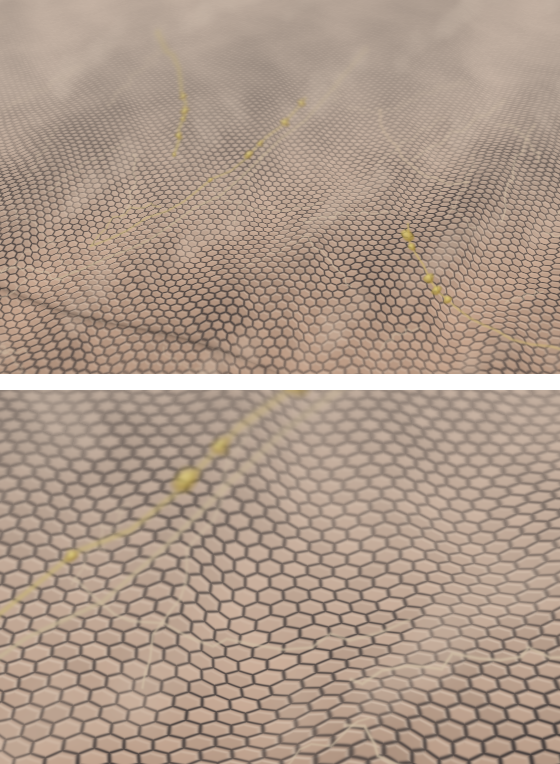
Top: the whole. Bottom: its middle third, enlarged.
Give the GLSL for this texture, as a WebGL 2 fragment shader.

```glsl
#version 300 es
precision highp float;
uniform vec2 u_resolution;
out vec4 fragColor;

float hash(float n) {
  return fract(sin(n * 12.9898 + 4.137) * 4375.85);
}

// Slanted layered sines: height of the crumpled cloth, about -1 to 1
float folds(vec2 p) {
  p += 0.06 * sin(p.yx * vec2(6.0, 4.5) + vec2(1.0, 3.4));
  float sum = 0.0, amp = 0.5;
  vec2 wave = vec2(-5.0, 10.0);
  for (int i = 0; i < 4; i++) {
    sum += amp * sin(dot(p, wave) + 1.7 * float(i) + 1.5 * sum);
    wave = mat2(0.85, 0.53, -0.53, 0.85) * wave * 1.7;
    if (i == 1) wave.x = -wave.x;
    amp *= 0.52;
  }
  return sum;
}

// Distance to the nearest wall of a honeycomb with unit cells, and a cell key
vec2 honeycomb(vec2 q) {
  vec2 s = vec2(1.0, 1.7320508);
  vec2 a = mod(q, s) - 0.5 * s;
  vec2 b = mod(q - 0.5 * s, s) - 0.5 * s;
  vec2 g = dot(a, a) < dot(b, b) ? a : b;
  vec2 id = floor((q - g) * 2.0 + 0.5);
  g = abs(g);
  return vec2(0.5 - max(g.x, dot(g, 0.5 * s)), hash(mod(id.x * 1.37 + id.y * 7.13, 91.0)));
}

// Soft wall whose strength drops as its blur grows
float wall(float d, float width, float blur) {
  float s = length(vec2(width, blur));
  return width / s * exp(-d * d / (s * s));
}

// Out-of-focus radius in canvas heights
float defocus(float y) {
  return 0.0005 + 0.021 * pow(max(y - 0.42, 0.0), 1.5) + 0.016 * pow(max(0.25 - y, 0.0), 1.5) + 0.3 / u_resolution.y;
}

vec2 curve(vec2 a, vec2 b, vec2 c, float t, float seed) {
  vec2 wobble = 0.005 * sin(t * vec2(19.0, 25.0) + seed) + 0.002 * sin(t * vec2(47.0, 41.0) + seed);
  return mix(mix(a, b, t), mix(b, c, t), t) + wobble;
}

float segment(vec2 p, vec2 a, vec2 b) {
  vec2 pa = p - a, ba = b - a;
  return length(pa - ba * clamp(dot(pa, ba) / dot(ba, ba), 0.0, 1.0));
}

// Curved thread, optionally strung with shaded beads
void strand(inout vec3 col, vec2 p, vec2 a, vec2 b, vec2 c, vec3 tint, float width, float bead, float seed) {
  float blur = 1.3 * defocus(p.y), d = 9.0;
  vec2 last = curve(a, b, c, 0.0, seed);
  for (int i = 1; i <= 14; i++) {
    vec2 next = curve(a, b, c, float(i) / 14.0, seed);
    d = min(d, segment(p, last, next));
    last = next;
  }
  col = mix(col, tint, 0.85 * wall(d, width, blur));
  if (bead <= 0.0) return;
  for (int i = 0; i < 5; i++) {
    float k = float(i), t = (k + 0.6 * hash(k + seed)) / 9.0;
    float r = bead * (0.3 + 0.7 * hash(k * 3.1 + seed));
    vec2 v = (p - curve(a, b, c, t, seed)) / r;
    v.x += 0.25 * sin(v.y * 2.0 + k);
    float light = smoothstep(1.4, 0.0, length(v - vec2(-0.2, 0.35)));
    vec3 gold = mix(vec3(0.62, 0.51, 0.20), vec3(0.86, 0.79, 0.45), light);
    float soft = 0.15 + 1.5 * blur / r;
    col = mix(col, gold, 0.9 / (1.0 + 0.5 * soft) * (1.0 - smoothstep(1.0 - soft, 1.0 + soft, length(v))));
  }
}

void main() {
  vec2 p = gl_FragCoord.xy / u_resolution.y;
  float relief = folds(p);
  float blur = defocus(p.y);

  // Ground tone with fold light and pale haze
  vec3 col = mix(vec3(0.725, 0.60, 0.515), vec3(0.74, 0.67, 0.615), smoothstep(0.1, 0.85, p.y));
  col *= 1.0 + 0.065 * relief;
  float haze = smoothstep(0.2, 0.9, folds(p * vec2(1.7, 2.0) + 3.7));
  col = mix(col, vec3(0.80, 0.74, 0.68), 0.25 * haze);

  // Net laid in perspective over the folds
  float depth = 1.5 - p.y - 0.027 * relief;
  vec2 q = vec2((p.x - 0.75 + 0.014 * relief) / depth / 0.0235, 76.0 / depth);
  q += 0.07 * sin(q.yx * vec2(0.9, 1.1) + 2.0 * sin(q * 0.31));
  float cellBlur = blur / (0.0185 * depth);
  vec2 cell = honeycomb(q);
  col *= 1.0 + 0.09 * (cell.y - 0.5) / (1.0 + 5.0 * cellBlur);
  float patchy = 0.5 + 0.5 * sin(q.x * 0.37 + 2.0 * sin(q.y * 0.23));
  float glint = wall(honeycomb(q + vec2(0.1, 0.22)).x, 0.075, cellBlur);
  col = mix(col, vec3(0.87, 0.80, 0.73), (0.3 + 0.25 * patchy) * glint);
  float net = wall(cell.x, 0.08 - 0.03 * relief, cellBlur);
  col = mix(col, vec3(0.22, 0.20, 0.20), (0.95 - 0.25 * patchy) * net * (1.0 - 0.45 * haze));

  // Dark crease across the near corner
  float crease = p.y - 0.23 + 0.3 * p.x + 0.012 * sin(p.x * 9.0);
  col *= 1.0 - 0.25 * exp(-abs(crease) * 130.0) * smoothstep(0.95, 0.5, p.x);

  // Loose pale fibres
  for (int i = 0; i < 34; i++) {
    float k = float(i);
    vec2 a = vec2(1.7 * hash(k + 0.3) - 0.2, 0.85 * hash(k * 1.7 + 5.0));
    float angle = mix(-0.9, 1.5, hash(k * 2.3 + 9.0));
    vec2 reach = (0.06 + 0.25 * hash(k + 31.0)) * vec2(cos(angle), sin(angle));
    vec2 bend = 0.6 * (hash(k + 17.0) - 0.5) * vec2(-reach.y, reach.x);
    float width = 0.0006 + 0.0012 * hash(k + 53.0);
    strand(col, p, a, a + 0.5 * reach + bend, a + reach, vec3(0.82, 0.75, 0.65), width, 0.0, k);
  }

  // Long threads, then the beaded ones
  strand(col, p, vec2(1.01, 0.70), vec2(1.08, 0.50), vec2(1.25, 0.51), vec3(0.80, 0.72, 0.62), 0.0025, 0.0, 2.0);
  strand(col, p, vec2(0.16, 0.26), vec2(0.60, 0.40), vec2(0.98, 0.87), vec3(0.78, 0.71, 0.59), 0.0022, 0.0, 4.0);
  strand(col, p, vec2(0.25, 0.35), vec2(0.32, 0.46), vec2(0.43, 0.45), vec3(0.78, 0.70, 0.52), 0.002, 0.0, 5.0);
  strand(col, p, vec2(0.46, 0.58), vec2(0.54, 0.76), vec2(0.42, 0.91), vec3(0.75, 0.68, 0.48), 0.004, 0.011, 7.0);
  strand(col, p, vec2(0.81, 0.73), vec2(0.62, 0.50), vec2(0.24, 0.34), vec3(0.78, 0.70, 0.49), 0.0024, 0.013, 1.0);
  strand(col, p, vec2(1.09, 0.40), vec2(1.14, 0.12), vec2(1.52, 0.06), vec3(0.80, 0.70, 0.46), 0.003, 0.021, 3.0);

  fragColor = vec4(clamp(col, 0.0, 1.0), 1.0);
}
```
